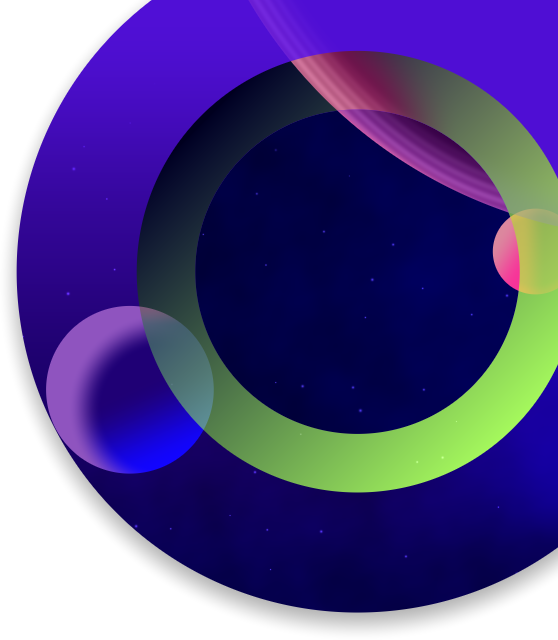
Give the GLSL for this background, as a Shadertoy shader.

```glsl
// A violet space disc with a green translucent ring, three planets and faint stars.

// Antialiased coverage of a signed distance, in units of canvas height.
float cover(float d) {
    return clamp(0.5 - d * iResolution.y, 0.0, 1.0);
}

float circle(vec2 p, vec2 center, float radius) {
    return length(p - center) - radius;
}

vec2 hash2(vec2 cell) {
    return fract(sin(vec2(dot(cell, vec2(127.1, 311.7)), dot(cell, vec2(269.5, 183.3)))) * 43758.5);
}

// Soft clouds from layered, warped sines.
float clouds(vec2 p) {
    float sum = 0.0, gain = 0.5;
    for (int i = 0; i < 4; i++) {
        sum += gain * sin(p.x + 1.3 * sin(p.y)) * sin(p.y + 0.7 * p.x);
        p = mat2(1.4, 1.1, -1.1, 1.4) * p + 2.3;
        gain *= 0.55;
    }
    return sum;
}

// One small star in some of the grid cells.
float stars(vec2 p) {
    vec2 cell = floor(p / 0.075);
    vec2 rnd = hash2(cell);
    vec2 offset = fract(p / 0.075) - 0.15 - 0.7 * rnd;
    float size = 0.012 + 0.018 * hash2(cell + 9.0).x;
    return step(0.55, hash2(cell + 4.0).y) * exp(-dot(offset, offset) / (size * size));
}

void mainImage(out vec4 fragColor, in vec2 fragCoord) {
    vec2 p = fragCoord / iResolution.y;
    vec2 center = vec2(0.5586, 0.5755);
    float disc = circle(p, center, 0.5326);
    float hole = circle(p, center, 0.2535);
    float ringMask = cover(circle(p, center, 0.345)) * cover(-hole);
    float holeMask = cover(hole);

    // White page and soft drop shadow
    float shadow = 1.0 - smoothstep(-0.025, 0.03, circle(p, center - vec2(0.0, 0.016), 0.5326));
    vec3 page = vec3(1.0 - 0.3 * shadow);

    // Disc: violet above, deep navy below, bluer to the lower right
    vec3 space = mix(vec3(0.02, 0.0, 0.31), vec3(0.10, 0.0, 0.40), smoothstep(0.05, 0.4, p.y));
    space = mix(space, vec3(0.17, 0.015, 0.53), smoothstep(0.35, 0.62, p.y));
    space = mix(space, vec3(0.315, 0.06, 0.84), smoothstep(0.52, 1.0, p.y));
    float lower = 1.0 - smoothstep(0.2, 0.5, p.y);
    space.b += 0.25 * smoothstep(0.55, 0.9, p.x) * smoothstep(0.08, 0.3, p.y) * (1.0 - smoothstep(0.4, 0.8, p.y));
    float haze = clouds(p * 17.0);
    space += vec3(0.01, 0.0, 0.06) * haze * lower;

    // Dark window inside the ring
    vec3 window = vec3(0.0, 0.0, 0.25 + 0.10 * smoothstep(0.35, 0.8, p.x) + 0.05 * haze);
    space = mix(space, window, holeMask);
    float starMask = 1.0 - smoothstep(0.6, 0.9, p.y);
    space += vec3(0.28, 0.2, 0.6) * stars(p) * starMask;

    // Ring: diagonal blend from night blue to lime
    float t = clamp((p.x - p.y + 0.492) / 0.9375, 0.0, 1.05);
    vec3 ring = vec3(0.63 * t, 0.95 * t, 0.12 + 0.24 * sqrt(t));

    // Lower left planet: lilac crescent around a blue body
    vec2 q = (p - vec2(0.203, 0.391)) / 0.131;
    float planetMask = cover((length(q) - 1.0) * 0.131);
    float crescent = smoothstep(0.095, 0.148, length(p - vec2(0.254, 0.362)));
    crescent *= 1.0 - smoothstep(0.1, 0.8, q.x);
    vec3 planet = mix(vec3(0.12, 0.0, 0.46), vec3(0.07, 0.02, 1.0), smoothstep(0.0, 1.1, 0.45 * q.x - q.y));
    planet = mix(planet, vec3(0.56, 0.33, 0.75), crescent);
    space = mix(space, planet, planetMask);
    vec3 tint = planet * vec3(0.3, 0.25, 0.28) + vec3(0.02, 0.07, 0.04);
    tint.r += 0.16 * smoothstep(0.75, 1.0, q.y);
    ring += planetMask * tint;

    // Pink moon, seen golden through the ring
    vec2 m = (p - vec2(0.837, 0.607)) / 0.067;
    float moonMask = cover((length(m) - 1.0) * 0.067);
    vec3 moon = mix(vec3(0.86, 0.53, 0.62), vec3(0.97, 0.2, 0.6), smoothstep(-0.2, 0.9, m.x + 0.9 - 0.6 * m.y));
    space = mix(space, moon, moonMask);
    float gold = 0.65 - 0.4 * smoothstep(-0.35, 0.25, m.x);
    gold += 0.15 * smoothstep(0.75, 1.0, length(m));
    ring = mix(ring, vec3(0.92, 0.76, 0.35), moonMask * gold);

    // Great planet at the upper right, with a glowing, streaked limb
    float depth = -circle(p, vec2(1.037, 1.3795), 0.7517);
    float giantMask = cover(-depth);
    float limb = 1.0 - smoothstep(0.005, 0.075, depth);
    float rim = exp(-max(depth, 0.0) / 0.006);
    float streak = 0.04 * sin(depth * 420.0 + 3.0 * sin(p.x * 11.0)) * limb;
    vec3 violet = vec3(0.31, 0.055, 0.83) + limb * vec3(0.12, 0.08, 0.02) + 0.5 * streak;
    vec3 plum = mix(vec3(0.21, 0.0, 0.27), vec3(0.56, 0.22, 0.63), limb) + streak;
    plum = mix(plum, vec3(0.82, 0.36, 0.65), rim * (1.0 - smoothstep(0.58, 0.8, p.x)));
    space = mix(space, mix(violet, plum, holeMask), giantMask);

    // The same limb tinted by the ring: rose, then crimson, then plain green
    float rosy = 1.0 - smoothstep(0.58, 0.72, p.x);
    float warmth = (1.0 - smoothstep(0.04, 0.16, depth)) * rosy;
    vec3 rose = mix(vec3(0.47, 0.06, 0.30), vec3(0.78, 0.42, 0.57), limb) + streak;
    vec3 veil = mix(ring + vec3(0.10, 0.03, 0.06), vec3(0.50, 0.60, 0.52), 0.5 * limb);
    ring = mix(ring, mix(veil, rose, warmth), giantMask);

    vec3 color = mix(space, ring, ringMask);
    color += vec3(0.25, 0.2, 0.3) * stars(p) * ringMask * lower;
    fragColor = vec4(clamp(mix(page, color, cover(disc)), 0.0, 1.0), 1.0);
}
```
